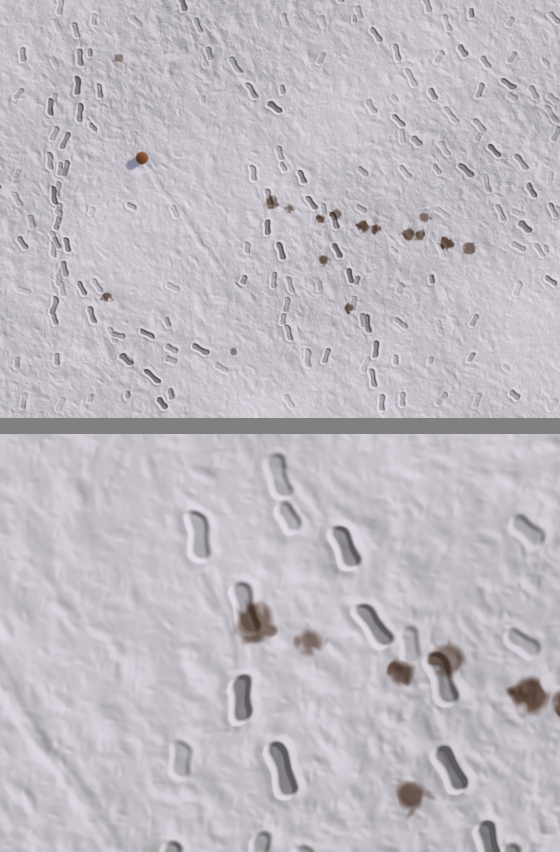
Top: the whole. Bottom: its middle third, enlarged.
Give the GLSL for this texture, as a Shadertoy shader.

```glsl
const vec2 LIGHT_DIR = vec2(0.77, 0.64);
const float LIGHT_STEP = 0.0035;
const float SNOW_LEVEL = 0.768;
const vec3 SNOW_TINT = vec3(1.0, 0.978, 1.018);
const vec3 SOIL = vec3(0.30, 0.21, 0.16);
const vec3 BALL_COLOR = vec3(0.54, 0.33, 0.22);
const vec3 BALL_SHADOW = vec3(0.49, 0.49, 0.58);
const vec2 BALL_POS = vec2(0.340, 0.622);
const float BALL_RADIUS = 0.0145;
const vec2 GROOVE_END = vec2(0.54, 0.34);
const vec2 SOIL_START = vec2(0.63, 0.517);
const vec2 SOIL_END = vec2(1.16, 0.395);
const float STRIDE = 0.066;
const float GAIT = 0.008;
const float PRINT_DEPTH = 0.24;
const float PRINT_SHADE = 0.20;
const float RIM_HEIGHT = 0.15;
const float EDGE = 0.003;
// Walked lines: start and end of each
const int TRAIL_COUNT = 12;
const vec4 TRAILS[TRAIL_COUNT] = vec4[TRAIL_COUNT](
    vec4(0.15, 1.02, 0.20, 0.81), vec4(0.18, 0.83, 0.11, 0.18), vec4(0.13, 0.78, 0.15, 0.30),
    vec4(-0.02, 0.60, 0.42, 0.0), vec4(0.25, 0.21, 0.60, 0.13), vec4(0.42, 1.02, 0.70, 0.66),
    vec4(0.68, 0.67, 0.90, 0.20), vec4(0.78, 1.03, 1.36, 0.47), vec4(1.0, 1.01, 1.36, 0.68),
    vec4(0.88, 0.78, 1.36, 0.37), vec4(0.60, 0.62, 0.74, 0.08), vec4(0.87, 0.26, 0.93, -0.02));

vec2 hash2(vec2 p) {
    return fract(sin(vec2(dot(p, vec2(127.1, 311.7)), dot(p, vec2(269.5, 183.3)))) * 43758.5);
}
vec2 rotate(vec2 p, float a) {
    return vec2(cos(a) * p.x + sin(a) * p.y, cos(a) * p.y - sin(a) * p.x);
}
float segment(vec2 p, vec2 a, vec2 b) {
    vec2 d = b - a;
    return length(p - a - d * clamp(dot(p - a, d) / dot(d, d), 0.0, 1.0));
}
// Slow variation between trampled and smooth snow, 0 to 1
float patches(vec2 p) {
    float s = sin(p.x * 7.0 + 2.0 * sin(p.y * 5.0)) + sin(p.y * 9.0 - p.x * 4.0 + 1.5)
            + 0.7 * sin(p.x * 17.0 + p.y * 13.0 + sin(p.y * 21.0));
    return clamp(0.35 + 0.16 * s + 0.3 * p.y, 0.0, 1.0);
}
// Cellular lumps and pits, drawn out along the slope
float lumps(vec2 p, float scale, float seed) {
    p *= scale;
    vec2 base = floor(p);
    float sum = 0.0;
    for (int k = 0; k < 9; k++) {
        vec2 id = base + vec2(k % 3 - 1, k / 3 - 1);
        vec2 r = hash2(id + seed), s = hash2(id + seed + 7.3);
        vec2 d = rotate(p - id - r, -1.0 + (s.x - 0.5) * 2.4);
        d.y *= mix(1.0, 2.3, r.y);
        sum += (s.y - 0.55) * 2.0 * (1.0 - smoothstep(0.1, 0.8, length(d)));
    }
    return sum;
}
// Dent (x) and raised rim (y) of one print lying along x
vec2 footprint(vec2 q, float halfLen) {
    q.y += 0.002 * sin(q.x * 130.0);
    float d = segment(q, vec2(-halfLen, 0.0), vec2(halfLen, 0.0)) + 0.0005 * cos(q.x * 260.0);
    return 1.0 - vec2(smoothstep(0.004, 0.0095, d), smoothstep(0.008, 0.017, d));
}
// A row of prints, with a broken ridge scuffed up beside it
vec2 trail(vec2 p, vec4 line, float seed) {
    vec2 run = line.zw - line.xy, axis = normalize(run), rel = p - line.xy;
    float s = dot(rel, axis), span = length(run);
    float t = dot(rel, vec2(-axis.y, axis.x)) + 0.012 * sin(s * 13.0 + seed * 2.0);
    float n = floor(s / STRIDE);
    vec2 r = hash2(vec2(n, seed * 5.7));
    float side = (mod(n, 2.0) * 2.0 - 1.0) * GAIT + (r.y - 0.5) * 0.012;
    vec2 q = vec2(s - (n + 0.5) * STRIDE - (r.x - 0.5) * 0.006, t - side);
    float inside = step(0.0, n) * step((n + 1.0) * STRIDE, span);
    vec2 mark = footprint(rotate(q, (r.x - 0.5) * 0.5), mix(0.010, 0.018, r.y)) * mix(0.5, 1.2, r.x) * inside;
    float ridge = 1.0 - smoothstep(0.002, 0.008, abs(t + 0.007 + 0.004 * sin(s * 47.0)));
    ridge *= smoothstep(-0.5, 0.7, sin(s * 31.0 + seed)) * smoothstep(0.0, 0.03, s) * smoothstep(0.0, 0.03, span - s);
    return vec2(mark.x, max(mark.y, 0.6 * ridge));
}
// Stray prints, one at most per grid cell
vec2 strayPrint(vec2 p) {
    vec2 id = floor(p * 11.0), r = hash2(id + 3.1), s = hash2(id + 9.4);
    vec2 q = p - (id + 0.35 + 0.3 * r) / 11.0;
    return footprint(rotate(q, -1.1 + (s.x - 0.5) * 1.8), 0.002 + 0.011 * r.x) * step(0.5, s.y) * mix(0.3, 0.9, r.y);
}
// Bare earth: a ragged row, then a few stray spots
float bareSoil(vec2 p) {
    float cover = 0.0, ragged = 0.006 * lumps(p, 85.0, 60.0);
    for (int i = 0; i < 16; i++) {
        float k = float(i);
        vec2 r = hash2(vec2(k, 4.2)), s = hash2(vec2(k, 8.6));
        bool inRow = i < 10;
        vec2 row = mix(SOIL_START, SOIL_END, (k + 0.6 * r.x) / 10.0) + vec2(0.0, 0.02 * (r.y - 0.5));
        float size = (inRow ? 0.009 : 0.006) + 0.006 * s.x;
        float d = length(p - (inRow ? row : r * vec2(1.3, 1.0))) + ragged - size;
        cover = max(cover, (1.0 - smoothstep(-0.004, 0.004, d)) * mix(inRow ? 0.65 : 0.4, 1.0, s.y));
    }
    return cover;
}
// Snow height (x) and how deeply it is trodden (y)
vec2 relief(vec2 p) {
    vec2 w = p + 0.003 * vec2(sin(p.y * 61.0), sin(p.x * 53.0));
    float h = mix(0.5, 1.3, patches(p)) * (0.21 * lumps(w, 25.0, 1.0) + 0.13 * lumps(w, 56.0, 20.0)
            + 0.05 * lumps(p, 120.0, 40.0));
    vec2 marks = strayPrint(w);
    for (int i = 0; i < TRAIL_COUNT; i++) marks = max(marks, trail(w, TRAILS[i], float(i) + 1.0));
    float groove = 1.0 - smoothstep(0.002, 0.010, segment(w, BALL_POS, GROOVE_END));
    return vec2(h * (1.0 - 0.4 * marks.x) + RIM_HEIGHT * marks.y - (PRINT_DEPTH + RIM_HEIGHT) * marks.x - 0.13 * groove, marks.x);
}
void mainImage(out vec4 fragColor, in vec2 fragCoord) {
    vec2 p = fragCoord / iResolution.y;
    // Side-lit snow, with bright slopes softly limited
    vec2 here = relief(p);
    float slope = here.x - relief(p + LIGHT_DIR * LIGHT_STEP).x;
    float lit = slope > 0.0 ? 0.10 * (1.0 - exp(-slope * 15.0)) : slope;
    float value = SNOW_LEVEL + lit - PRINT_SHADE * here.y * here.y;
    value += 0.07 * (0.5 - patches(p)) + 0.02 * lumps(p, 9.0, 80.0);
    vec3 color = SNOW_TINT * clamp(value, 0.36, 0.89);
    color = mix(color, SOIL + 0.8 * clamp(lit, -0.12, 0.12), 0.9 * bareSoil(p));
    // Ball and its cast shadow
    vec2 b = p - BALL_POS;
    float shade = segment(b, vec2(0.0), vec2(-0.028, -0.018));
    color = mix(color, BALL_SHADOW, 0.85 * (1.0 - smoothstep(0.007, 0.015, shade)));
    vec3 ball = BALL_COLOR * (0.85 + 0.35 * dot(b / BALL_RADIUS, LIGHT_DIR));
    fragColor = vec4(mix(color, ball, 1.0 - smoothstep(-EDGE, EDGE, length(b) - BALL_RADIUS)), 1.0);
}
```
